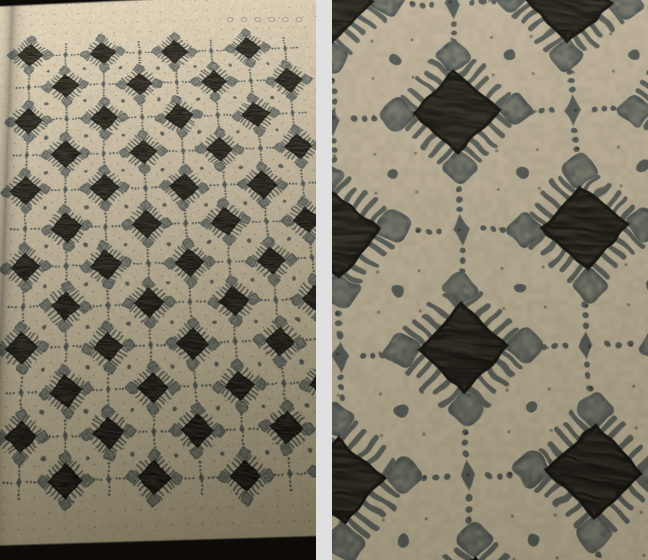
Left: the whole. Right: its middle third, enlarged.
Give the GLSL for this pattern, as a Shadertoy shader.

```glsl
const float PAGE_RATIO = 1.7778;
const float QUARTER_TURN = 0.7854;

float hash(vec2 p) {
    p = fract(p * vec2(0.1031, 0.1137));
    p += dot(p, p.yx + 33.3);
    return fract((p.x + p.y) * p.x * 7.31);
}

float noise(vec2 p) {
    vec2 i = floor(p), f = fract(p);
    f = f * f * (3.0 - 2.0 * f);
    return mix(mix(hash(i), hash(i + vec2(1, 0)), f.x),
               mix(hash(i + vec2(0, 1)), hash(i + vec2(1, 1)), f.x), f.y);
}

mat2 rotate(float a) { return mat2(cos(a), -sin(a), sin(a), cos(a)); }

float cover(float d, float aa) { return 1.0 - smoothstep(-aa, aa, d); }

// Page position to lattice position, with perspective growth down the page
vec2 toLattice(vec2 p) {
    float y = p.y + 0.03 * (p.x - 0.095) - 0.176;
    float row = (sqrt(max(0.009683 + 0.00898 * y, 0.0)) - 0.0984) / 0.00449;
    return vec2((p.x - 0.095 + 0.003 * row) / (0.1153 + 0.00255 * row), row);
}

// x: slate ink of rays and pads, y: black ink of the core
vec2 diamondMotif(vec2 q, vec2 id, float aa) {
    q = rotate(0.24 * (hash(id + 11.0) - 0.5)) * q;
    vec2 d = rotate(QUARTER_TURN) * q, a = abs(d);
    float halfSide = 0.245 + 0.035 * hash(id + 23.0);
    float core = max(a.x, a.y) - halfSide;

    // Five strokes on each side
    vec2 e = a.x > a.y ? d : d.yx;
    float side = sign(e.x) + (a.x > a.y ? 3.0 : 7.0);
    float lane = clamp(round(e.y / 0.1), -2.0, 2.0);
    float reach = 0.38 + 0.08 * hash(id * 7.0 + vec2(lane + 5.0, side));
    float bend = 0.03 * (hash(id + vec2(side, lane + 9.0)) - 0.5);
    float along = abs(e.x);
    float ray = length(vec2(along - clamp(along, 0.25, reach), e.y - lane * 0.1 - bend)) - 0.021;

    // Rounded pad on each corner
    vec2 s = abs(q.x) > abs(q.y) ? q : q.yx;
    float padSide = sign(s.x) + (abs(q.x) > abs(q.y) ? 2.0 : 6.0);
    float turn = QUARTER_TURN + 0.5 * (hash(id + padSide) - 0.5);
    vec2 pad = abs(rotate(turn) * vec2(abs(s.x) - 0.49, s.y));
    float corner = length(max(pad - 0.06, 0.0)) - 0.06;
    float wash = 0.76 + 0.24 * smoothstep(-0.06, 0.0, corner);
    wash += 0.3 * (noise(q * 24.0 + id * 9.0) - 0.5);
    float slate = max(cover(ray, aa) * 0.95, cover(corner, aa) * wash);

    // Hatched core with a firm outline
    vec2 h = rotate(0.15) * q;
    float hatch = noise(h * vec2(5.0, 48.0) + id * 13.0);
    float ink = 1.0 - 0.2 * hatch * (1.0 - smoothstep(-0.04, -0.01, core));
    return vec2(slate, cover(core, aa) * ink);
}

// Small kite with short dotted arms
float crossing(vec2 q, float aa) {
    vec2 a = abs(q);
    float kite = (a.x / 0.06 + a.y / 0.125 - 1.0) * 0.05;
    float t = max(a.x, a.y) - 0.17;
    float step3 = clamp(round(t / 0.085), 0.0, 2.0);
    float dots = length(vec2(t - step3 * 0.085, min(a.x, a.y))) - 0.025;
    return max(cover(kite, aa), cover(dots, aa));
}

vec2 latticeInk(vec2 g, float aa) {
    vec2 ink = vec2(0), base = round(g);
    for (int j = -1; j <= 1; j++)
    for (int i = -1; i <= 1; i++) {
        vec2 id = base + vec2(i, j);
        if (id.x < 0.0 || id.x > 7.0 || id.y < 0.0 || id.y > 11.0) continue;
        vec2 q = g - id - 0.05 * (vec2(hash(id + 3.0), hash(id + 41.0)) - 0.5);
        if (mod(id.x + id.y, 2.0) < 0.5) ink = max(ink, diamondMotif(q, id, aa));
        else ink.x = max(ink.x, crossing(q, aa));
    }
    // Single dot between four neighbours
    vec2 cell = floor(g);
    if (cell.x >= 0.0 && cell.x < 7.0 && cell.y >= 0.0 && cell.y < 11.0) {
        vec2 q = g - cell - 0.5 - 0.06 * (vec2(hash(cell + 5.0), hash(cell + 57.0)) - 0.5);
        ink.x = max(ink.x, cover(length(q) - 0.04 - 0.015 * hash(cell), aa));
    }
    return ink;
}

// Row of faint rings in the top margin
float marginRings(vec2 p, float aa) {
    float k = clamp(round((p.x - 0.731) / 0.0437), 0.0, 5.0);
    float r = length((p - vec2(0.731 + k * 0.0437, 0.062)) * vec2(1.0, 1.3));
    return cover(abs(r - 0.009) - 0.001, aa);
}

void mainImage(out vec4 fragColor, in vec2 fragCoord) {
    vec2 p = PAGE_RATIO * vec2(fragCoord.x, iResolution.y - fragCoord.y) / iResolution.y;
    float pixel = PAGE_RATIO / iResolution.y;
    vec2 g = toLattice(p);
    float aa = pixel / (0.1153 + 0.00255 * g.y);

    // Paper under falling light, with gutter shadow and grain
    float fall = clamp(p.y / PAGE_RATIO + 0.12 * (p.x - 0.5), 0.0, 1.0);
    vec3 color = mix(vec3(0.87, 0.82, 0.72), vec3(0.48, 0.45, 0.36), fall);
    float gutter = p.x - 0.04 + 0.035 * p.y;
    color *= 1.0 - 0.3 * exp(-abs(gutter) * 60.0);
    color *= 0.97 + 0.06 * noise(p * 160.0);

    // Printed dot grid and margin rings
    vec2 dotCell = (fract(g * 3.0 + 0.5) - 0.5) / 3.0;
    float onPage = step(0.0, gutter);
    color *= 1.0 - 0.3 * onPage * cover(length(dotCell) - 0.013, aa);
    color *= 1.0 - 0.3 * marginRings(p, pixel);

    // Pen ink with a slightly shaky edge
    vec2 shake = vec2(noise(g * 9.0), noise(g * 9.0 + 31.0)) - 0.5;
    vec2 ink = latticeInk(g + 0.035 * shake, aa);
    color *= mix(vec3(1), vec3(0.47, 0.53, 0.58), ink.x);
    color = mix(color, mix(vec3(0.15, 0.14, 0.11), vec3(0.04, 0.035, 0.025), fall), ink.y);

    // Dark table past the page edges
    float edge = max(p.y - 1.732 + 0.03 * p.x, 0.02 - 0.045 * p.x - p.y);
    color = mix(vec3(0.05, 0.04, 0.03), color, cover(edge, pixel * 1.5));
    fragColor = vec4(color, 1.0);
}
```
